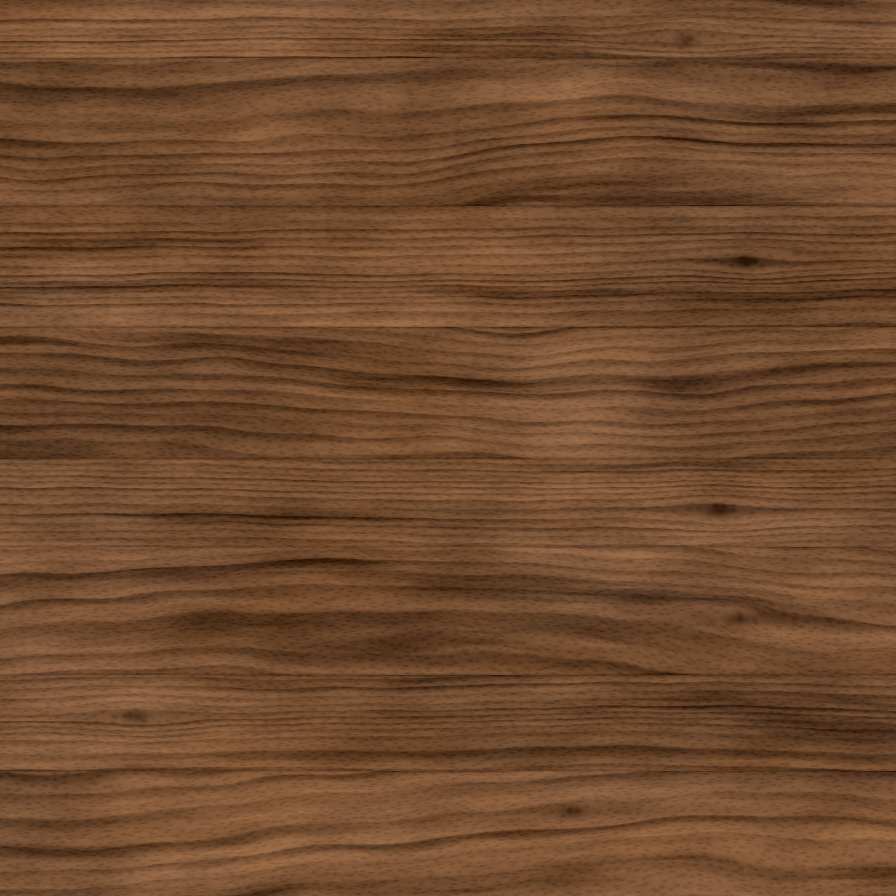
Write a Shadertoy shader that draws this texture.

```glsl
float hash(vec2 p) {
    return fract(sin(dot(p, vec2(127.1, 311.7))) * 43758.5453);
}

// Layered sines, each octave rotated and bent by its cross axis
float waves(vec2 p) {
    float sum = 0.0, amp = 0.5;
    for (int i = 0; i < 5; i++) {
        p = mat2(0.8, -0.6, 0.6, 0.8) * p * 1.8 + 1.7;
        sum += amp * sin(p.x + 1.5 * sin(p.y));
        amp *= 0.6;
    }
    return sum;
}

// Distance to the nearest scattered cell point
float cellular(vec2 p) {
    vec2 cell = floor(p);
    float nearest = 2.0;
    for (int y = -1; y <= 1; y++)
    for (int x = -1; x <= 1; x++) {
        vec2 c = cell + vec2(x, y);
        vec2 point = c + vec2(hash(c), hash(c + 57.3));
        nearest = min(nearest, distance(p, point));
    }
    return nearest;
}

// Dark late-wood lines: slow darkening, then a crisp return to light
float growthRings(float v, float x, float density, float seed) {
    float r = density * v;
    r += 0.8 * sin(r * 0.43 + seed) + 0.35 * sin(r * 0.97 + seed * 2.0);
    float f = fract(r);
    float strength = mix(0.3, 1.0, hash(vec2(floor(r), seed)));
    strength *= 0.85 + 0.3 * sin(x * 5.0 + floor(r) * 2.4);
    return strength * smoothstep(0.25, 0.86, f) * smoothstep(1.0, 0.86, f);
}

void mainImage(out vec4 fragColor, in vec2 fragCoord) {
    vec2 p = fragCoord / iResolution.y;

    // Boards alternate between broad and fine grain
    float edges[9] = float[9](0.0, 0.14, 0.247, 0.39, 0.488, 0.635, 0.77, 0.935, 1.0);
    int board = 0;
    float seam = 1.0;
    for (int i = 1; i < 8; i++) {
        if (p.y > edges[i]) board = i;
        seam = min(seam, abs(p.y - edges[i]));
    }
    float seed = float(board) * 7.31 + 2.0;
    float fine = float(board % 2);
    vec2 q = p + vec2(seed, seed * 0.37);

    // Bend the grain lengthwise
    float v = p.y + mix(0.018, 0.005, fine) * waves(q * mix(vec2(2.2, 5.0), vec2(3.0, 9.0), fine));
    v += mix(0.022, 0.004, fine) * sin(p.x * 3.2 + seed);

    // One possible knot per board pushes the rings apart
    vec2 knot = vec2(hash(vec2(seed, 1.0)),
                     mix(edges[board], edges[board + 1], 0.3 + 0.4 * hash(vec2(seed, 2.0))));
    float hasKnot = step(0.4, hash(vec2(seed, 3.0)));
    vec2 d = (p - knot) / vec2(0.06, 0.018);
    v -= hasKnot * 0.7 * (p.y - knot.y) * exp(-dot(d, d));
    float knotShade = 0.5 * exp(-dot(d * vec2(4.5, 2.5), d * vec2(4.5, 2.5)))
                    + 0.3 * exp(-abs(d.x) * 0.7 - d.y * d.y * 5.0);

    // Broad shading, cross figure and long streaks
    float tone = 0.79 + 0.12 * (hash(vec2(seed, 4.0)) - 0.5);
    tone += 0.2 * waves(q * vec2(3.5, 7.0));
    tone += 0.14 * waves(q * vec2(9.0, 2.0)) * smoothstep(-0.1, 0.6, waves(q * vec2(1.8, 3.0) + 4.0));
    float streak = waves(vec2(q.x * 2.0, v * 34.0 + seed));
    tone += 0.22 * streak - 0.3 * smoothstep(0.45, 0.9, -streak);

    // Rings, fibres and pores
    tone -= 0.62 * growthRings(v, p.x, mix(50.0, 102.0, fine), seed);
    tone += 0.13 * waves(vec2(q.x * 22.0, v * 150.0));
    tone -= 0.2 * smoothstep(0.4, 0.1, cellular(vec2(q.x * 75.0, v * 250.0)));
    tone += 0.1 * (cellular(q * vec2(170.0, 240.0)) - 0.45);

    // Knot and seam shadows
    tone -= hasKnot * knotShade;
    tone -= 0.25 * smoothstep(0.0025, 0.0005, seam);
    tone = clamp(tone, -0.4, 1.2);

    vec3 darkWalnut = vec3(0.28, 0.17, 0.09);
    vec3 paleWalnut = vec3(0.55, 0.38, 0.25);
    vec3 color = mix(darkWalnut, paleWalnut, tone);
    color += vec3(-0.005, 0.003, 0.012) * waves(q * vec2(4.0, 11.0) + 9.0);
    fragColor = vec4(color, 1.0);
}
```
